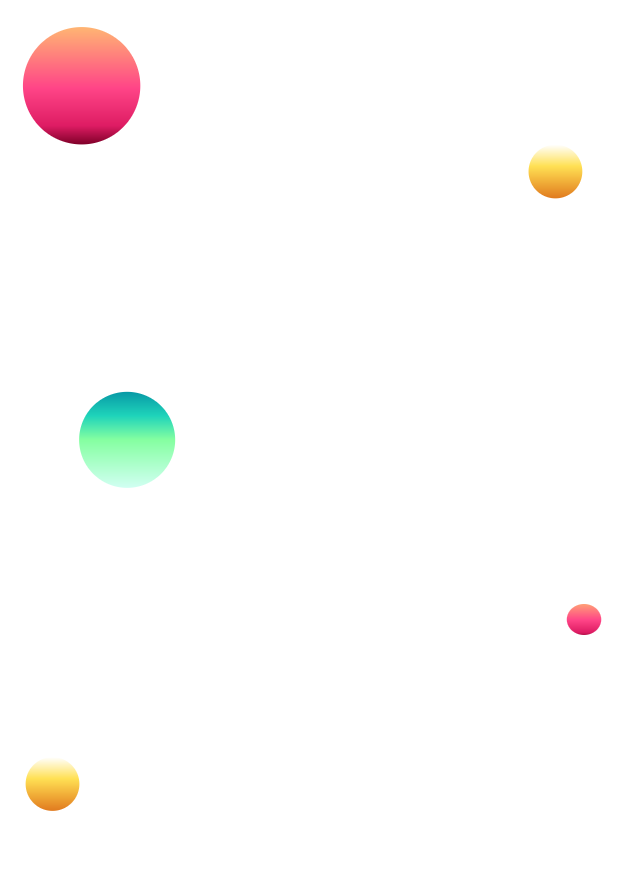
Give the GLSL for this background, as a Shadertoy shader.

```glsl
// Five small gradient balls scattered near the edges of a white page.
// Each ball is an antialiased ellipse, filled from top to bottom by a
// four-stop colour ramp. Lengths are in units of the canvas height.

const vec3 PAPER = vec3(1.0);

// Ball centres (xy) and radii (zw)
const vec4 BIG_PINK     = vec4(0.0911, 0.9043, 0.0655, 0.0655);
const vec4 UPPER_YELLOW = vec4(0.6199, 0.8086, 0.0300, 0.0300);
const vec4 TEAL         = vec4(0.1419, 0.5091, 0.0536, 0.0536);
const vec4 SMALL_PINK   = vec4(0.6518, 0.3086, 0.0192, 0.0173);
const vec4 LOWER_YELLOW = vec4(0.0586, 0.1250, 0.0300, 0.0300);

// Ramp colours, top to bottom
const vec3 PEACH   = vec3(1.00, 0.71, 0.45);
const vec3 ROSE    = vec3(1.00, 0.27, 0.53);
const vec3 CRIMSON = vec3(0.87, 0.11, 0.39);
const vec3 MAROON  = vec3(0.50, 0.00, 0.16);

const vec3 LEMON   = vec3(1.00, 0.88, 0.33);
const vec3 AMBER   = vec3(0.95, 0.70, 0.23);
const vec3 ORANGE  = vec3(0.88, 0.48, 0.12);

const vec3 DEEP_TEAL = vec3(0.03, 0.60, 0.65);
const vec3 TURQUOISE = vec3(0.12, 0.83, 0.73);
const vec3 MINT      = vec3(0.52, 1.00, 0.63);
const vec3 PALE_AQUA = vec3(0.82, 1.00, 0.95);

// Positions of the two inner ramp stops
const vec2 PINK_STOPS   = vec2(0.52, 0.84);
const vec2 YELLOW_STOPS = vec2(0.40, 0.67);
const vec2 TEAL_STOPS   = vec2(0.25, 0.50);

// Part of the pink ramp shown by the small ball
const vec2 SMALL_PINK_SPAN = vec2(0.10, 0.91);

// Piecewise linear ramp with inner stops at s.x and s.y
vec3 ramp(float t, vec2 s, vec3 a, vec3 b, vec3 c, vec3 d) {
    vec3 col = mix(a, b, clamp(t / s.x, 0.0, 1.0));
    col = mix(col, c, clamp((t - s.x) / (s.y - s.x), 0.0, 1.0));
    return mix(col, d, clamp((t - s.y) / (1.0 - s.y), 0.0, 1.0));
}

vec3 pinkRamp(float t) {
    return ramp(t, PINK_STOPS, PEACH, ROSE, CRIMSON, MAROON);
}

vec3 yellowRamp(float t) {
    return ramp(t, YELLOW_STOPS, PAPER, LEMON, AMBER, ORANGE);
}

vec3 tealRamp(float t) {
    return ramp(t, TEAL_STOPS, DEEP_TEAL, TURQUOISE, MINT, PALE_AQUA);
}

// Coverage of a ball, with an edge one pixel wide
float coverage(vec2 p, vec4 ball) {
    float dist = (length((p - ball.xy) / ball.zw) - 1.0) * min(ball.z, ball.w);
    return clamp(0.5 - dist * iResolution.y, 0.0, 1.0);
}

// Depth within a ball: 0 at its top, 1 at its bottom
float depth(vec2 p, vec4 ball) {
    return clamp(0.5 - 0.5 * (p.y - ball.y) / ball.w, 0.0, 1.0);
}

void mainImage(out vec4 fragColor, in vec2 fragCoord) {
    vec2 p = fragCoord / iResolution.y;
    vec3 col = PAPER;

    // Pink balls
    float smallDepth = mix(SMALL_PINK_SPAN.x, SMALL_PINK_SPAN.y, depth(p, SMALL_PINK));
    col = mix(col, pinkRamp(depth(p, BIG_PINK)), coverage(p, BIG_PINK));
    col = mix(col, pinkRamp(smallDepth), coverage(p, SMALL_PINK));

    // Yellow balls, fading into the paper at the top
    col = mix(col, yellowRamp(depth(p, UPPER_YELLOW)), coverage(p, UPPER_YELLOW));
    col = mix(col, yellowRamp(depth(p, LOWER_YELLOW)), coverage(p, LOWER_YELLOW));

    // Teal ball
    col = mix(col, tealRamp(depth(p, TEAL)), coverage(p, TEAL));

    fragColor = vec4(col, 1.0);
}
```
